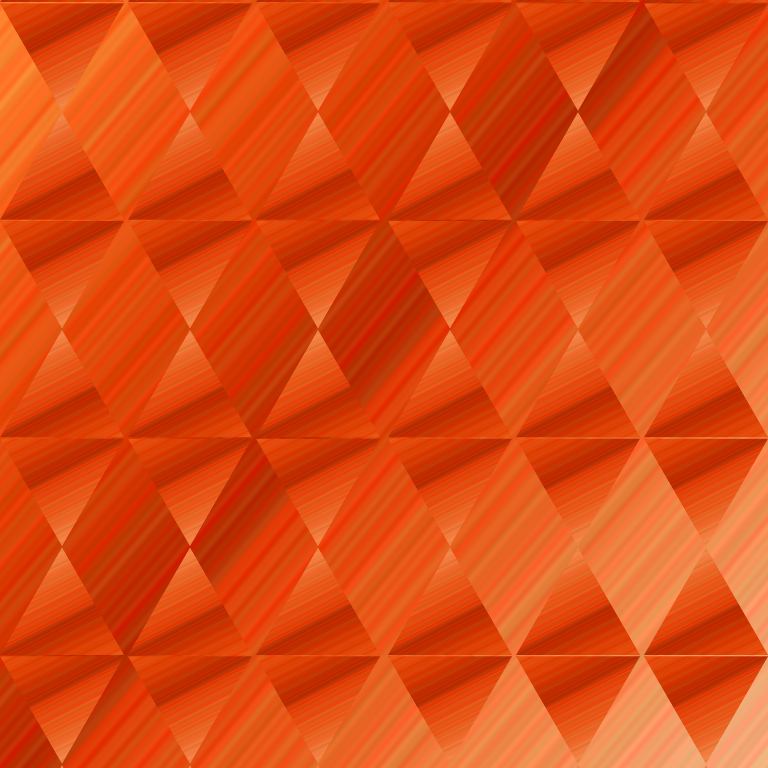
Reproduce this pattern procedurally as a Shadertoy shader.

```glsl
// Rows of mirrored triangles with brushed orange gradients over a brushed diagonal gradient.

const float COLUMNS = 6.0;
const float ROW_HEIGHT = 0.1417;
const float TOP_MARGIN = 0.0035;
const float COLUMN_SHIFT = 0.0026;   // pushes columns away from the centre line
const float SIDE = 0.1615;           // triangle side length
const float INRADIUS = SIDE * 0.288675;
const float GROUND_ANGLE = -0.698;   // direction across the streaks
const float TILE_ANGLE = 2.042;
const float TILE_ZOOM = 5.2;         // gradient scale inside a triangle
const float STREAK_HUE = 0.031;
const float STREAK_LIGHT = 0.017;
const float EDGE_SOFTNESS = 0.009;

const vec3 AMBER  = vec3(1.00, 0.49, 0.17);
const vec3 ORANGE = vec3(0.92, 0.32, 0.06);
const vec3 RED    = vec3(0.86, 0.24, 0.01);
const vec3 DARK   = vec3(0.74, 0.175, 0.00);
const vec3 FLAME  = vec3(0.88, 0.25, 0.03);
const vec3 CORAL  = vec3(0.91, 0.35, 0.10);
const vec3 APRICOT = vec3(0.95, 0.53, 0.29);
const vec3 PEACH  = vec3(0.96, 0.66, 0.47);

// One sine layer, faded out where it is finer than a pixel.
float wave(float x, float cycles, float phase, float pixel) {
    float blur = cycles * pixel;
    return sin(6.28319 * cycles * x + phase) * exp(-4.0 * blur * blur);
}

// Irregular bands from layered sines.
float streaks(float x, float seed, float pixel) {
    float sum = 0.0;
    float cycles = 13.0 + seed;
    for (int i = 0; i < 5; i++) {
        float phase = seed * 4.7 + float(i) * 2.3;
        sum += wave(x, cycles, phase + 1.4 * sin(x * 19.0 + phase), pixel);
        cycles *= 1.53;
    }
    return sum * 0.55;
}

// Light to dark, a sudden step, then light again.
vec3 ramp(float x, float softness) {
    vec3 before = mix(AMBER, ORANGE, smoothstep(-0.68, -0.40, x));
    before = mix(before, RED, smoothstep(-0.44, -0.19, x));
    before = mix(before, DARK, smoothstep(-0.25, -0.04, x));
    vec3 after = mix(FLAME, CORAL, smoothstep(0.0, 0.22, x));
    after = mix(after, APRICOT, smoothstep(0.18, 0.46, x));
    after = mix(after, PEACH, smoothstep(0.42, 0.68, x));
    return mix(before, after, smoothstep(-softness, softness, x));
}

vec3 brushedGradient(vec2 p, float angle, float pixel) {
    vec2 dir = vec2(cos(angle), sin(angle));
    float across = dot(p, dir);
    float along = dot(p, vec2(-dir.y, dir.x));
    float grain = across + 0.003 * sin(along * 5.0 + across * 9.0);
    vec3 color = ramp(across, max(EDGE_SOFTNESS, pixel));
    color += STREAK_HUE * vec3(-0.7, 1.0, 0.5) * streaks(grain, 1.0, pixel);
    color += STREAK_LIGHT * streaks(grain + 0.37, 3.0, pixel);
    return clamp(color, 0.0, 1.0);
}

// Upright equilateral triangle around its centroid.
float triangleDistance(vec2 p) {
    return max(abs(p.x) * 0.866025 + p.y * 0.5, -p.y) - INRADIUS;
}

// Position from the centroid of the nearest triangle, turned upright.
vec2 triangleLocal(vec2 uv) {
    float x = uv.x - COLUMN_SHIFT * sign(uv.x - 0.5);
    x = (fract(x * COLUMNS) - 0.5) / COLUMNS;
    float rowPos = (1.0 - uv.y - TOP_MARGIN) / ROW_HEIGHT;
    float pointsDown = 1.0 - mod(floor(rowPos), 2.0);
    float fromBase = mix(1.0 - fract(rowPos), fract(rowPos), pointsDown) * ROW_HEIGHT;
    float gap = ROW_HEIGHT - SIDE * 0.866025;
    return vec2(mix(x, -x, pointsDown), fromBase - INRADIUS - 0.5 * gap);
}

void mainImage(out vec4 fragColor, in vec2 fragCoord) {
    vec2 uv = fragCoord / iResolution.xy;
    float pixel = 1.0 / iResolution.y;

    vec3 color = brushedGradient(uv - 0.5, GROUND_ANGLE, pixel);

    // Triangles carry a smaller copy of the gradient.
    vec2 local = triangleLocal(uv);
    vec3 tile = brushedGradient(local * TILE_ZOOM, TILE_ANGLE, pixel * TILE_ZOOM);
    float cover = smoothstep(0.5 * pixel, -0.5 * pixel, triangleDistance(local));
    color = mix(color, tile, cover);

    fragColor = vec4(color, 1.0);
}
```
